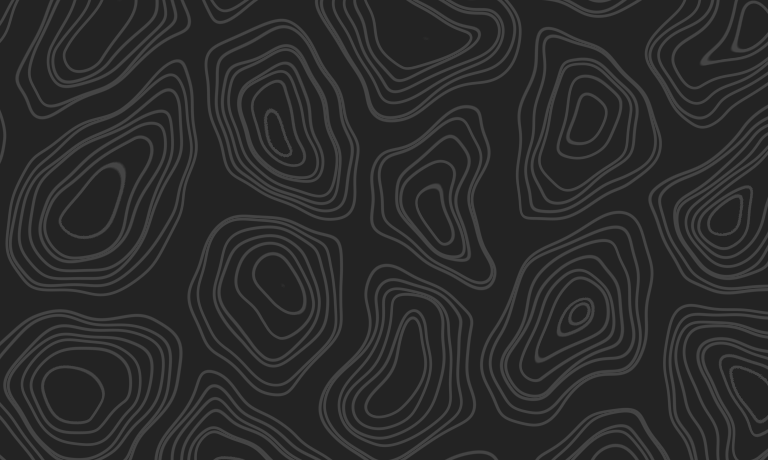
Give the GLSL for this pattern, as a Shadertoy shader.

```glsl
const vec3 GROUND = vec3(0.138);
const vec3 LINE = vec3(0.272);
const vec2 CELL = vec2(0.35, 0.41);   // spacing of the hills
const float FALLOFF = 42.0;           // sharpness of the valleys between hills
const float HALF_WIDTH = 0.0031;
const int LEVELS = 8;

vec2 hash2(vec2 cell) {
    vec2 k = vec2(dot(cell, vec2(127.1, 311.7)), dot(cell, vec2(269.5, 183.3)));
    return fract(sin(k) * 43758.5453);
}

// Layered sines that bend the plane
vec2 warp(vec2 p) {
    vec2 broad = sin(p.yx * vec2(9.0, 8.0) + 2.0 * sin(p * 4.3 + 1.0));
    vec2 middle = sin(p.yx * 23.0 + p * 11.0 + vec2(0.4, 2.1));
    vec2 fine = sin(p.yx * 47.0 - p * 19.0 + vec2(3.0, 1.2));
    return p + 0.028 * broad + 0.010 * middle + 0.0035 * fine;
}

// Rounded distance to a segment through the origin
float ridgeDistance(vec2 p, float angle, float halfLength) {
    vec2 dir = vec2(cos(angle), sin(angle));
    vec2 q = p - dir * clamp(dot(p, dir), -halfLength, halfLength);
    return sqrt(dot(q, q) + 0.0003);
}

// Smooth cellular noise: distance from the valley floor, highest on ridges
float hillHeight(vec2 p) {
    p = warp(p);
    float total = 0.0, nearest = 0.0;
    float column = floor(p.x / CELL.x);
    for (int i = -1; i <= 1; i++) {
        float x = column + float(i);
        float stagger = 0.5 * mod(x, 2.0);
        float row = floor(p.y / CELL.y - stagger);
        for (int j = -1; j <= 1; j++) {
            vec2 cell = vec2(x, row + float(j));
            vec2 jitter = hash2(cell);
            vec2 shape = hash2(cell + 37.0);
            vec2 center = (cell + vec2(0.0, stagger) + 0.5 + 0.4 * (jitter - 0.5)) * CELL;
            float angle = 1.57 + 2.0 * (shape.x - 0.5);
            float d = ridgeDistance(p - center, angle, mix(0.03, 0.12, shape.y));
            float weight = exp(-FALLOFF * d);
            total += weight;
            nearest = max(nearest, weight);
        }
    }
    return log(nearest / (total - nearest)) / (2.0 * FALLOFF);
}

// Levels come in loose pairs that drift together and apart
float contourLevel(vec2 p, float index) {
    float base = 0.025 + 0.034 * floor(index / 2.0) + 0.013 * mod(index, 2.0);
    float drift = sin(p.x * 11.0 + index * 2.3) * sin(p.y * 9.0 + index * 1.7);
    return base + 0.008 * drift;
}

void mainImage(out vec4 fragColor, in vec2 fragCoord) {
    vec2 p = fragCoord / iResolution.y + vec2(3.1, 5.2);
    float pixel = 1.0 / iResolution.y;

    // Slope turns height differences into distances
    vec2 e = vec2(0.0015, 0.0);
    float height = hillHeight(p);
    vec2 slope = vec2(hillHeight(p + e.xy), hillHeight(p + e.yx)) - height;
    float steepness = max(length(slope) / e.x, 0.3);

    // Contour lines
    float soft = max(0.75 * pixel, 0.0012);
    float ink = 0.0;
    for (int i = 0; i < LEVELS; i++) {
        float d = abs(height - contourLevel(p, float(i))) / steepness;
        ink = max(ink, 1.0 - smoothstep(HALF_WIDTH - soft, HALF_WIDTH + soft, d));
    }

    fragColor = vec4(mix(GROUND, LINE, ink), 1.0);
}
```
